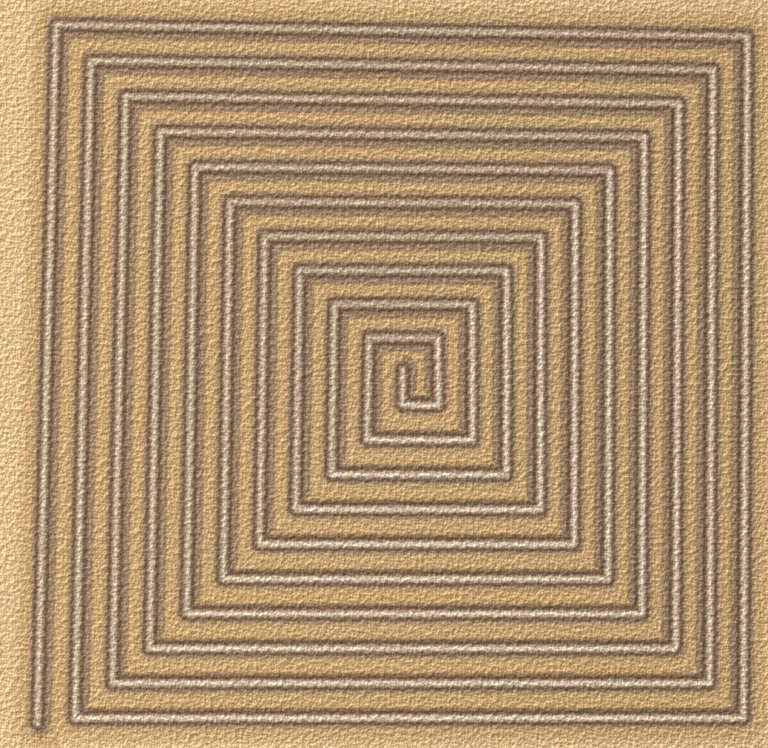
A WebGL 1 fragment shader for this pattern:

```glsl
precision highp float;
// A square spiral of raised cord embossed in grainy golden sand.
uniform vec2 u_resolution;

const float PITCH = 0.0448; // spacing between turns, in canvas widths
const vec3 GOLD = vec3(0.76, 0.625, 0.44);
const vec3 PALE_SAND = vec3(0.83, 0.71, 0.53);
const vec3 TAUPE = vec3(0.61, 0.51, 0.415);
const vec3 UMBER = vec3(0.37, 0.28, 0.205);
const vec3 CORD_LIGHT = vec3(0.95, 0.89, 0.79);

vec2 hash2(vec2 cell) {
  vec2 k = vec2(dot(cell, vec2(127.1, 311.7)), dot(cell, vec2(269.5, 183.3)));
  return fract(sin(k) * 43758.5);
}

// Distance to the nearest scattered grain centre.
float cellular(vec2 p) {
  vec2 cell = floor(p);
  float nearest = 2.0;
  for (int y = -1; y <= 1; y++) {
    for (int x = -1; x <= 1; x++) {
      vec2 neighbour = cell + vec2(float(x), float(y));
      nearest = min(nearest, length(neighbour + hash2(neighbour) - p));
    }
  }
  return nearest;
}

// Side-lit relief of the grains.
float grainRelief(vec2 p, vec2 lightOffset) {
  return cellular(p + lightOffset) - cellular(p - lightOffset);
}

float bell(float x, float centre, float width) {
  float k = (x - centre) / width;
  return exp(-k * k);
}

// Corners of turn j, following the slight tilt of the square.
vec2 bottomRight(float j) {
  return vec2(0.571 + 0.0441 * j, 0.4460 - 0.0452 * j);
}
vec2 topRight(float j) {
  return vec2(0.570 + 0.0448 * j, 0.5342 + 0.0436 * j);
}
vec2 topLeft(float j) {
  return vec2(0.4805 - 0.0453 * j, 0.5342 + 0.0435 * j + 0.0002 * j * j);
}
vec2 bottomLeft(float j) {
  return vec2(0.4779 - 0.0461 * j - 0.00018 * j * j, max(0.4015 - 0.0453 * j, 0.0320));
}

// Keeps the nearer cord: (distance, inward sign, direction).
vec4 nearerCord(vec2 p, vec2 a, vec2 b, vec4 best) {
  vec2 dir = normalize(b - a);
  vec2 q = p - a;
  float along = clamp(dot(q, dir), 0.0, length(b - a));
  float dist = length(q - dir * along);
  float side = dir.x * q.y - dir.y * q.x < 0.0 ? -1.0 : 1.0;
  return dist < best.x ? vec4(dist, side, dir) : best;
}

vec4 spiral(vec2 p) {
  vec4 best = nearerCord(p, vec2(0.5247, 0.4925), bottomLeft(-1.0), vec4(9.0));
  for (int i = 0; i < 10; i++) {
    float j = float(i);
    best = nearerCord(p, bottomLeft(j - 1.0), bottomRight(j), best);
    best = nearerCord(p, bottomRight(j), topRight(j), best);
    best = nearerCord(p, topRight(j), topLeft(j), best);
    best = nearerCord(p, topLeft(j), bottomLeft(j), best);
  }
  return best;
}

// Cross-section colour: t is the signed offset in turns, inward positive.
vec3 cordProfile(float t, float shine, float shadowEnd) {
  float open = 1.0 - smoothstep(-0.9, -0.4, t);
  vec3 color = mix(GOLD, PALE_SAND, open);
  float outer = smoothstep(-0.42, -0.14, t);
  float inner = 1.0 - smoothstep(shadowEnd - 0.1, shadowEnd + 0.1, t);
  color = mix(color, TAUPE, outer * inner);
  float groove = 0.65 * bell(t, -0.16, 0.065) + 0.75 * bell(t, 0.17, 0.07);
  color = mix(color, UMBER, groove);
  color = mix(color, UMBER, 0.25 * bell(t, shadowEnd, 0.05));
  return mix(color, CORD_LIGHT, shine * bell(t, 0.0, 0.075));
}

void main() {
  vec2 p = gl_FragCoord.xy / u_resolution.x;

  // Layered sines roughen the edges of the cord.
  vec2 wobble = sin(p.yx * 410.0) + 0.6 * sin(p.yx * 877.0 + p * 190.0);
  vec4 cord = spiral(p + 0.0005 * wobble);
  float t = cord.x * cord.y / PITCH;
  float shine = 0.60 + 0.16 * cord.z + 0.08 * cord.w;
  float shadowEnd = 0.38 - 0.12 * max(cord.z, 0.0);
  vec3 color = cordProfile(t, shine, shadowEnd);

  // Coarse and fine sand, with a gentle falloff of light to the right.
  float coarse = grainRelief(p * 150.0, vec2(0.16, -0.22));
  float fine = grainRelief(p * 270.0 + 31.0, vec2(0.15, -0.2));
  float sand = 0.28 * coarse + 0.28 * fine;
  color *= 1.05 - 0.07 * p.x + sand;
  color += vec3(0.14, 0.16, 0.17) * max(sand, 0.0);
  gl_FragColor = vec4(clamp(color, 0.0, 1.0), 1.0);
}
```
